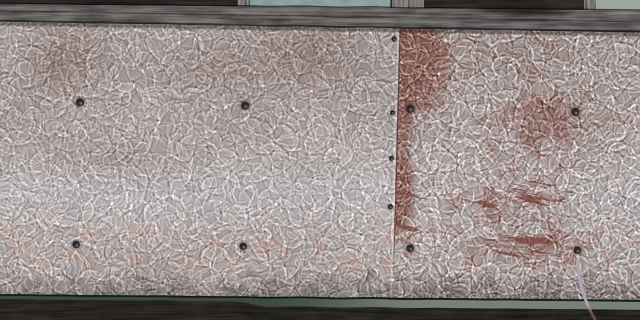
Give the GLSL for this texture, as a Shadertoy shader.

```glsl
const float TAU = 6.2832;

vec2 hash2(vec2 p) {
  vec3 q = fract(p.xyx * vec3(.1031, .103, .0973));
  q += dot(q, q.yzx + 33.33);
  return fract((q.xx + q.yz) * q.zy);
}

vec2 spin(vec2 p, float a) {
  float c = cos(a), s = sin(a);
  return vec2(c * p.x - s * p.y, s * p.x + c * p.y);
}

float corner(vec2 id, vec2 f) {
  float a = TAU * hash2(id).x;
  return dot(vec2(cos(a), sin(a)), f);
}

float gradNoise(vec2 p) {
  vec2 i = floor(p), f = p - i, u = f * f * (3. - 2. * f), e = vec2(1, 0);
  return mix(mix(corner(i, f), corner(i + e, f - e), u.x),
    mix(corner(i + e.yx, f - e.yx), corner(i + 1., f - 1.), u.x), u.y);
}

float fbm(vec2 p) {
  float sum = 0., amp = 1.;
  for (int i = 0; i < 4; i++) {
    sum += amp * gradNoise(p);
    p = spin(p, .25) * 2.03 + 17.;
    amp *= .5;
  }
  return sum;
}

float band(float x, float lo, float hi, float aa) {
  return smoothstep(lo - aa, lo + aa, x) * (1. - smoothstep(hi - aa, hi + aa, x));
}

float blot(vec2 p, float x, float y, float rx, float ry) {
  vec2 q = (p - vec2(x, y)) / vec2(rx, ry);
  return exp(-dot(q, q));
}

// Curved strands, one per cell, with a lit core and a shaded side
float fibreLayer(vec2 p, float size, float seed, float aa) {
  vec2 g = p / size, cell = floor(g);
  float w = max(.065, .6 * aa / size), relief = 0.;
  for (int n = 0; n < 9; n++) {
    vec2 id = cell + vec2(n % 3 - 1, n / 3 - 1), k = hash2(id + seed + 57.3);
    vec2 q = spin(g - id - hash2(id + seed), TAU * k.x);
    float r = mix(.45, 2.2, k.y), d = (length(q - vec2(0, r)) - r) / w;
    float ends = (1. - smoothstep(.6, .9, abs(q.x))) * (1. - smoothstep(r * .7, r, q.y));
    relief += ends * (exp(-d * d) - .7 * exp(-(d - 2.2) * (d - 2.2)));
  }
  return relief;
}

float fibres(vec2 p, float aa) {
  float sum = 0.;
  for (float n = 0.; n < 5.; n++)
    sum += fibreLayer(spin(p + 9., n * 1.1), .031 + .004 * n, n * 31.7 + 100., aa);
  return sum;
}

vec3 wood(vec2 p, vec3 tone) {
  return tone * (1. + .45 * fbm(p * vec2(4, 110)) + .27 * fbm(p * vec2(12, 40) + 8.));
}

vec3 panel(vec2 p, float right, float aa) {
  float cloud = fbm(p * 4.), mottle = fbm(p * vec2(16, 20) + 40.);
  vec3 col = vec3(.665, .63, .62) + .035 * cloud + .03 * mottle;
  // Broad weathering
  col += vec3(.06, .07, .08) * blot(p, p.x, .38, 1., .17);
  float stain = blot(p, .2, .81, .13, .1) + blot(p, .96, .82, .2, .1)
    + .6 * blot(p, .66, .79, .16, .08) + .6 * blot(p, .35, .51, .2, .05);
  col -= vec3(.07, .1, .105) * stain * (1. + mottle);
  float rust = blot(p, p.x, .22, 1., .08) * smoothstep(-.1, .6, mottle);
  col += vec3(.02, -.06, -.09) * rust * (1. - .5 * right);
  col -= .145 * (1. - smoothstep(.07, .16, p.y + .05 * mottle));
  // Bare red backing and torn streaks
  float bare = 1.1 * blot(p, 1.31, .82, .085, .18) + .65 * blot(p, 1.72, .62, .2, .13)
    + .5 * blot(p, 1.6, .84, .3, .08) + .6 * blot(p, 1.6, .37, .27, .12)
    + .6 * blot(p, 1.66, .23, .2, .06) + 1.1 * blot(p, 1.255, .39, .035, .12)
    + .9 * blot(p, 1.26, .66, .03, .3);
  float exposed = right * smoothstep(.1, 1.05, bare + .45 * mottle + .25 * cloud);
  float worn = blot(p, 1.62, .39, .24, .075) + blot(p, 1.66, .225, .17, .045)
    + blot(p, 1.27, .36, .05, .14);
  float torn = fbm(spin(p, .18) * vec2(6, 48) + 3.) * min(worn * 1.4, 1.);
  float streak = right * smoothstep(.2, .38, torn);
  col = mix(col, vec3(.53, .37, .34), .85 * exposed);
  col = mix(col, vec3(.49, .29, .26), .85 * streak);
  return col + mix(.085, .105, right) * (1. - .65 * streak) * (fibres(p, aa) - .25);
}

vec3 addBolt(vec3 col, vec2 q, float r, float aa) {
  col *= 1. - .3 * exp(-pow(length(q) / (r * 1.4), 4.));
  vec3 head = vec3(.17, .15, .15) + .3 * blot(q / r, .2, -.25, .4, .4);
  return mix(col, head, 1. - smoothstep(r - aa, r + aa, length(q)));
}

vec3 windowRow(vec2 p, float aa) {
  vec3 col = wood(p, vec3(.17, .15, .14));
  col = mix(col, vec3(.55, .62, .62) + .08 * fbm(p * 20.), band(p.x, .78, 1.22, aa));
  col = mix(col, vec3(.61, .65, .61), band(p.x, 1.86, 2.1, aa));
  float posts = band(p.x, .743, .778, aa) + band(p.x, 1.225, 1.325, aa) + band(p.x, 1.825, 1.862, aa);
  return mix(col, wood(p.yx, vec3(.48, .46, .45)), posts);
}

void mainImage(out vec4 fragColor, in vec2 fragCoord) {
  float aa = .7 / iResolution.y;
  vec2 p = fragCoord / iResolution.y;
  float wobble = .003 * gradNoise(vec2(p.x * 9., 2));
  float rise = p.y - .932 + .017 * p.x - wobble;
  float above = p.y - .988 + .0105 * p.x - wobble;
  float drop = .081 - .009 * p.x + wobble - p.y;
  // Sheets, seam and fasteners
  float s = p.x - 1.225 - .027 * p.y;
  vec3 col = panel(p, smoothstep(-aa, aa, s), aa) + .08 * band(s, -.009, -.002, aa);
  col = mix(col, vec3(.25, .21, .2), .75 * band(s, -.001, .003, aa) * smoothstep(.1, .3, p.y));
  vec4 screwY = vec4(.878, .648, .505, .354);
  for (int i = 0; i < 4; i++) {
    float n = float(i), y = screwY[i];
    col = addBolt(col, p - vec2(.25 + .516 * n, .68 - .01 * n), .0125, aa);
    col = addBolt(col, p - vec2(.238 + .522 * n, .236 - .006 * n), .0115, aa);
    col = addBolt(col, p - vec2(1.212 + .022 * y, y), .0075, aa);
  }
  // Wooden beam and the row above it
  col *= 1. - .35 * band(rise, -.012, 0., .004);
  vec3 beam = wood(p, vec3(.39, .375, .37));
  beam *= 1. - .6 * band(rise, -.01, .006, .003) - .35 * band(rise, .032, .036, .002);
  beam *= 1. - .6 * blot(p, 1.64, .963, .13, .012);
  col = mix(col, beam, smoothstep(-aa, aa, rise));
  vec3 row = windowRow(p, aa) * (1. - .6 * band(above, -.01, .004, .002));
  col = mix(col, row, smoothstep(-aa, aa, above));
  // Lower ledge over a shadowed board
  vec3 ledge = mix(vec3(.24, .29, .26), vec3(.47, .5, .48), smoothstep(.8, 1.35, p.x));
  float thick = mix(.016, .031, smoothstep(.72, .85, p.x));
  vec3 base = mix(wood(p, vec3(.15, .14, .13)), ledge, band(drop, .006, thick, .002));
  base = mix(base, vec3(.07, .1, .08), band(drop, -.01, .005, .002));
  col = mix(col, base, smoothstep(-aa, aa, drop));
  // Loose wire
  float t = max(.19 - p.y, 0.), d = abs(p.x - 1.806 - 1.5 * t * t);
  vec3 wire = mix(vec3(.42, .3, .28), vec3(.67, .65, .7), smoothstep(.02, .05, p.y));
  col = mix(col, wire, (1. - smoothstep(.003, .003 + 2. * aa, d)) * step(p.y, .19));
  fragColor = vec4(clamp(col, 0., 1.), 1);
}
```
